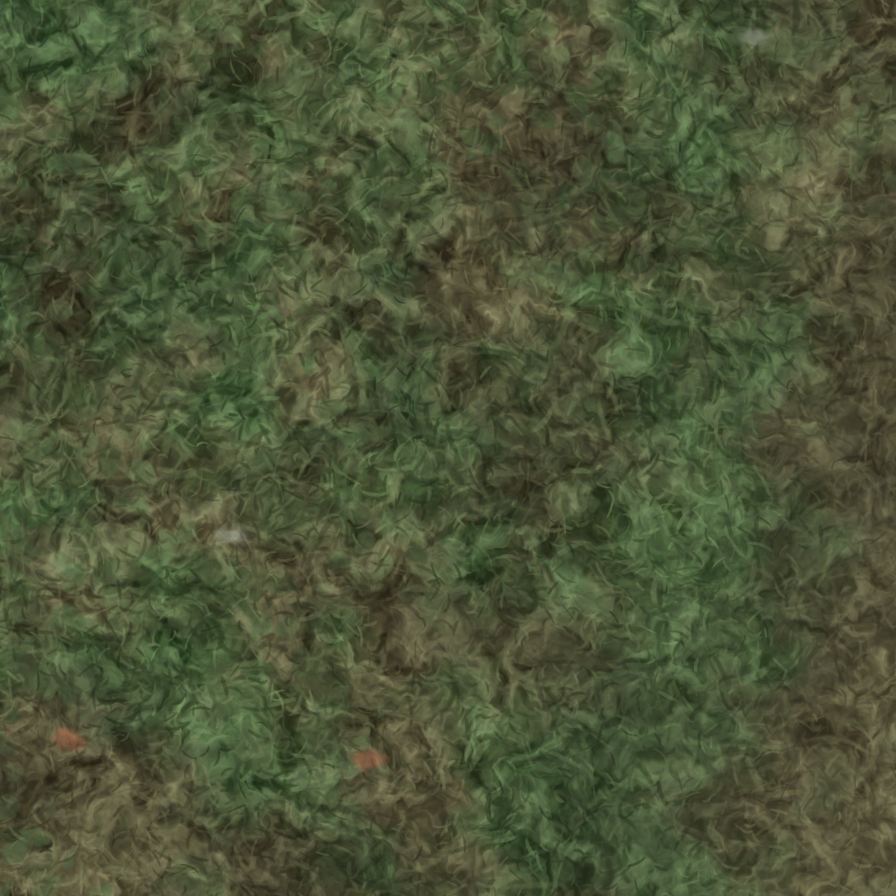
A WebGL 2 fragment shader for this texture:

```glsl
#version 300 es
precision highp float;
// Rough autumn lawn: tangled grass blades, small leaves, bare brown soil and a few stones.
uniform vec2 u_resolution;
out vec4 outColor;

float hash(vec2 p) {
    vec3 q = fract(vec3(p.xyx) * 0.1031);
    q += dot(q, q.yzx + 33.33);
    return fract((q.x + q.y) * q.z);
}

vec2 hash2(vec2 p) {
    return vec2(hash(p + 17.3), hash(p + 71.9));
}

float noise(vec2 p) {
    vec2 i = floor(p), f = fract(p);
    f = f * f * (3.0 - 2.0 * f);
    return mix(mix(hash(i), hash(i + vec2(1, 0)), f.x),
               mix(hash(i + vec2(0, 1)), hash(i + vec2(1, 1)), f.x), f.y);
}

float fbm(vec2 p) {
    float sum = 0.0, amp = 0.53;
    for (int i = 0; i < 4; i++) {
        sum += amp * noise(p);
        p = mat2(1.6, 1.2, -1.2, 1.6) * p + 9.7;
        amp *= 0.5;
    }
    return sum;
}

// Share of bare, brown ground: ragged patches, stronger at lower left and right.
float dryness(vec2 uv) {
    float bias = 0.20 * smoothstep(0.75, 1.0, uv.x)
               + 0.12 * smoothstep(0.5, 0.1, uv.y) * smoothstep(0.6, 0.1, uv.x);
    vec2 p = mat2(0.8, 0.6, -0.6, 0.8) * uv;
    float patches = 0.5 * fbm(p * 6.0 + 3.1) + 0.5 * fbm(p * 15.0 + 31.0);
    return smoothstep(0.33, 0.72, patches + bias);
}

// Plant colour from dark to light, shifted from green to brown.
vec3 plantColor(float tone, float dry) {
    vec3 green = mix(vec3(0.12, 0.19, 0.09), vec3(0.37, 0.47, 0.31), tone);
    vec3 brown = mix(vec3(0.17, 0.15, 0.09), vec3(0.44, 0.43, 0.31), tone);
    return mix(green, brown, dry);
}

// Curved, tapering blades scattered one per cell.
vec3 addBlades(vec3 color, vec2 uv, float cells, float seed) {
    vec2 p = uv * cells + seed * 5.3, cell = floor(p);
    for (int y = -1; y <= 1; y++)
    for (int x = -1; x <= 1; x++) {
        vec2 id = cell + vec2(x, y);
        vec2 key = id + seed * 37.0;
        vec2 root = id + hash2(key);
        vec2 rootUv = (root - seed * 5.3) / cells;
        float angle = 1.1 + 4.0 * (noise(rootUv * 6.0) - 0.5) + 2.6 * (hash(key + 5.0) - 0.5);
        vec2 dir = vec2(cos(angle), sin(angle)), d = p - root;
        float halfLen = mix(0.35, 0.85, hash(key + 11.0));
        float along = dot(d, dir) / halfLen;
        float bend = (hash(key + 23.0) - 0.5) * 0.5 * (along * along - 0.3);
        float across = abs(dot(d, vec2(-dir.y, dir.x)) - bend);
        float width = mix(0.05, 0.11, hash(key + 31.0)) * (1.0 - 0.6 * along * along);
        float mask = smoothstep(width + 0.06, width - 0.04, across) * smoothstep(1.0, 0.6, abs(along));
        float dry = clamp(dryness(rootUv) + 0.7 * (hash(key + 41.0) - 0.5), 0.0, 1.0);
        vec3 tint = plantColor(mix(0.0, 1.1, hash(key + 53.0)), dry);
        color = mix(color, tint, mask * mix(0.58, 0.42, dry));
    }
    return color;
}

// Small rounded leaves growing in clumps, mostly at upper left.
vec3 addLeaves(vec3 color, vec2 uv, float cells) {
    vec2 p = uv * cells, cell = floor(p);
    for (int y = -1; y <= 1; y++)
    for (int x = -1; x <= 1; x++) {
        vec2 id = cell + vec2(x, y), root = id + hash2(id + 3.0), d = p - root;
        vec2 rootUv = root / cells;
        float clump = noise(rootUv * 7.0 + 40.0) + 0.5 * (rootUv.y - rootUv.x);
        float spin = 6.28 * hash(id + 7.0);
        d = mat2(cos(spin), -sin(spin), sin(spin), cos(spin)) * d;
        float radius = mix(0.22, 0.48, hash(id + 13.0));
        float edge = length(d * vec2(1.0, 1.35)) + 0.2 * (noise(p * 3.0) - 0.5);
        float mask = smoothstep(radius + 0.07, radius - 0.07, edge) * smoothstep(0.5, 0.8, clump);
        float tone = mix(0.35, 0.95, hash(id + 19.0)) + 0.5 * d.y;
        color = mix(color, plantColor(tone, 0.3 * hash(id + 29.0)), 0.6 * mask);
    }
    return color;
}

// Rare pale or reddish stones.
vec3 addStones(vec3 color, vec2 uv) {
    vec2 p = uv * 9.0, id = floor(p);
    vec2 d = p - id - mix(vec2(0.3), vec2(0.7), hash2(id + 61.0));
    float edge = length(d * vec2(0.8, 1.3)) + 0.16 * (fbm(p * 6.0) - 0.5);
    float mask = smoothstep(0.17, 0.07, edge) * step(0.945, hash(id + 83.0));
    vec3 tint = mix(vec3(0.50, 0.52, 0.45), vec3(0.58, 0.38, 0.28), step(0.6, hash(id + 97.0)));
    return mix(color, tint, 0.75 * mask);
}

void main() {
    vec2 uv = gl_FragCoord.xy / min(u_resolution.x, u_resolution.y);

    // Matted ground with curled fibres
    vec2 warp = vec2(fbm(uv * 22.0), fbm(uv * 22.0 + 50.0)) - 0.5;
    float ground = fbm(uv * 38.0 + warp * 4.0);
    float fibre = 1.0 - abs(2.0 * noise(uv * 75.0 + warp * 7.0) - 1.0);
    float dry = dryness(uv + warp * 0.05);
    vec3 color = plantColor(clamp(1.5 * ground - 0.45 + 0.35 * fibre, 0.0, 1.0), dry);

    // Plants, from coarse to fine
    color = addLeaves(color, uv, 26.0);
    for (int i = 0; i < 4; i++)
        color = addBlades(color, uv, 22.0 + 12.0 * float(i), float(i) + 1.0);
    color = addStones(color, uv);

    // Broad shadows, fine grain and a faint haze toward the lower right
    float shadow = 0.6 * (fbm(uv * 9.0 + 20.0) - 0.5);
    float grain = 0.65 * (fbm(uv * 80.0 + warp * 4.0) - 0.5);
    color *= 1.03 + shadow + grain;
    color = mix(color, vec3(0.36, 0.36, 0.27), 0.2 * smoothstep(0.7, 1.3, uv.x + 0.4 * (1.0 - uv.y)));
    outColor = vec4(color, 1.0);
}
```
